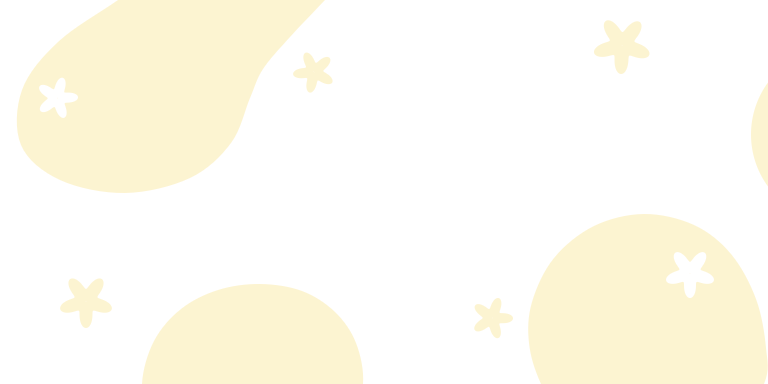
Reproduce this background procedurally as a Shadertoy shader.

```glsl
// Flat pastel backdrop: soft cream blobs and rounded stars on white.
// Blobs are closed Catmull-Rom loops turned into signed distances; stars are
// five-lobed polar curves that invert whatever lies beneath them.

const vec2 GRID = vec2(768.0, 384.0);    // design units across the canvas
const vec3 PAPER = vec3(1.0);
const vec3 CREAM = vec3(0.99, 0.955, 0.82);
const float STAR_MEAN = 0.725;           // mean star radius, relative to tip
const float STAR_LOBE = 0.275;           // lobe depth, relative to tip
const vec3 SIDE_DISC = vec3(839.0, 134.5, 88.0); // centre, radius
const int KNOTS = 14;
const int STEPS = 8;                     // line pieces per spline span

// Knots run in grid units with y measured down from the top edge.
const vec2 COMET[KNOTS] = vec2[KNOTS](
    vec2(118, 0), vec2(58, 42), vec2(22, 90), vec2(21, 145), vec2(60, 180),
    vec2(125, 193), vec2(190, 178), vec2(231, 143), vec2(250, 98),
    vec2(263, 69), vec2(290, 37), vec2(325, 0), vec2(372, -50), vec2(175, -40));
const vec2 DOME[KNOTS] = vec2[KNOTS](
    vec2(142, 384), vec2(154, 341), vec2(181, 309), vec2(218, 290),
    vec2(260, 284), vec2(302, 291), vec2(335, 312), vec2(356, 343),
    vec2(363, 384), vec2(350, 425), vec2(310, 455), vec2(255, 462),
    vec2(190, 455), vec2(150, 425));
const vec2 EGG[KNOTS] = vec2[KNOTS](
    vec2(541, 384), vec2(529, 343), vec2(532, 302), vec2(554, 258),
    vec2(594, 226), vec2(644, 214), vec2(694, 225), vec2(731, 254),
    vec2(756, 299), vec2(766, 348), vec2(764, 384), vec2(730, 440),
    vec2(650, 465), vec2(570, 435));

// Stars: centre x, centre y, tip radius, rotation in degrees
const int STARS = 6;
const vec4 STAR[STARS] = vec4[STARS](
    vec4(57, 98, 21, 2), vec4(314, 72, 21, 42), vec4(622, 45, 29, 52),
    vec4(86, 301, 27, 54), vec4(492, 318, 21, 71), vec4(690, 273, 25, 54));

vec2 catmullRom(vec2 a, vec2 b, vec2 c, vec2 d, float t) {
    return b + 0.5 * t * (c - a + t * (2.0 * a - 5.0 * b + 4.0 * c - d
                        + t * (3.0 * (b - c) + d - a)));
}

// Signed distance to a closed spline, inside found by even-odd crossings
float blobDistance(vec2 p, vec2 knots[KNOTS]) {
    float nearest = 1e9, side = 1.0;
    vec2 start = knots[0];
    for (int i = 0; i < KNOTS; i++) {
        vec2 a = knots[(i + KNOTS - 1) % KNOTS], b = knots[i];
        vec2 c = knots[(i + 1) % KNOTS], d = knots[(i + 2) % KNOTS];
        for (int j = 1; j <= STEPS; j++) {
            vec2 end = catmullRom(a, b, c, d, float(j) / float(STEPS));
            vec2 edge = end - start, w = p - start;
            vec2 gap = w - edge * clamp(dot(w, edge) / dot(edge, edge), 0.0, 1.0);
            nearest = min(nearest, dot(gap, gap));
            if ((start.y > p.y) != (end.y > p.y)
                && w.x < edge.x * w.y / edge.y) side = -side;
            start = end;
        }
    }
    return side * sqrt(nearest);
}

// Approximate distance to a rounded star, scaled by the curve's slope
float starDistance(vec2 p, vec4 star) {
    vec2 q = (p - star.xy) * vec2(1.0, -1.0);
    float rho = max(length(q), 0.001);
    float angle = 5.0 * (atan(q.y, q.x + 1e-5) - radians(star.w));
    float radius = star.z * (STAR_MEAN + STAR_LOBE * cos(angle));
    float slope = 5.0 * star.z * STAR_LOBE * sin(angle) / rho;
    return (rho - radius) / sqrt(1.0 + slope * slope);
}

float coverage(float dist, float pixel) {
    return clamp(0.5 - dist / pixel, 0.0, 1.0);
}

void mainImage(out vec4 fragColor, in vec2 fragCoord) {
    vec2 p = fragCoord / iResolution.xy * GRID;
    p.y = GRID.y - p.y;
    float pixel = GRID.y / iResolution.y;

    // Large blobs
    float blobs = min(blobDistance(p, COMET), blobDistance(p, DOME));
    blobs = min(blobs, blobDistance(p, EGG));
    blobs = min(blobs, length(p - SIDE_DISC.xy) - SIDE_DISC.z);
    float cream = coverage(blobs, pixel);

    // Stars: cream on white, white on cream
    for (int i = 0; i < STARS; i++) {
        cream = mix(cream, 1.0 - cream, coverage(starDistance(p, STAR[i]), pixel));
    }
    fragColor = vec4(mix(PAPER, CREAM, cream), 1.0);
}
```
